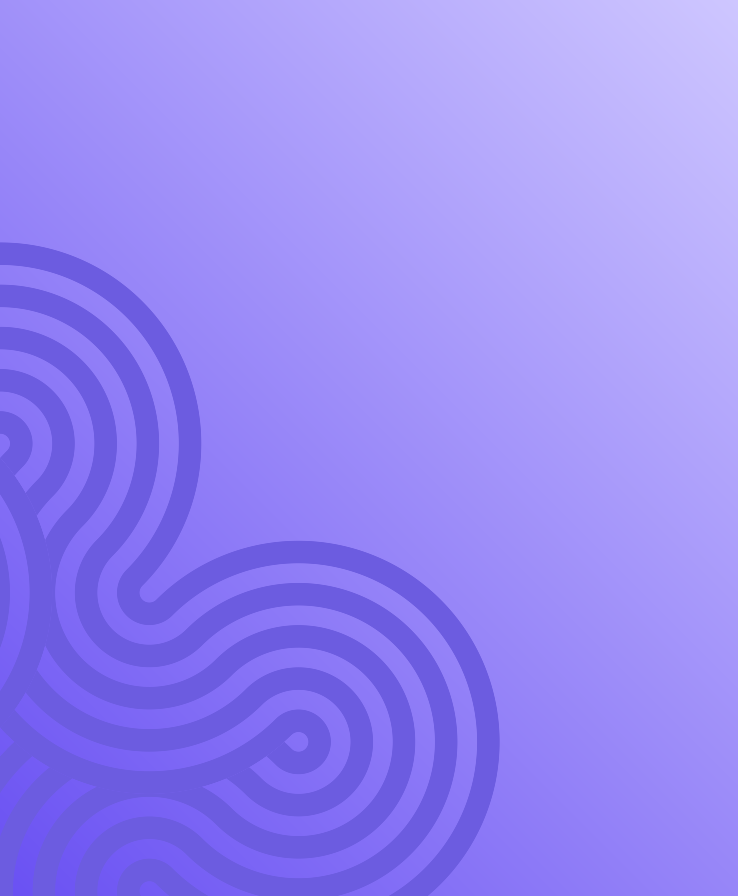
This background is drawn by a Shadertoy shader. Its source:

```glsl
#define LATTICE_ORIGIN vec2(0.1667, 0.3385)
#define HALF_DIAGONAL 0.16647
#define RINGS 5.0
#define BAND_HALF 0.0535
#define GRADIENT_LOW vec3(0.412, 0.314, 0.951)
#define GRADIENT_HIGH vec3(0.808, 0.778, 1.0)
#define BAND_COLOR vec3(0.424, 0.360, 0.877)

// Radius of the outermost band edge, in lattice steps
const float OUTER = 1.0 - 0.5 / RINGS + BAND_HALF;

// Coverage of the concentric bands at distance d from their centre
float bands(float d, float pixel) {
    float offset = abs(fract(d * RINGS) - 0.5) / RINGS;
    float band = 1.0 - smoothstep(-0.5, 0.5, (offset - BAND_HALF) / pixel);
    return band * step(d, 1.0);
}

// Woven cell: arcs around one corner lie over those of the opposite corner
float wovenCell(vec2 q, float pixel) {
    vec2 cell = floor(q);
    float parity = mod(cell.x + cell.y, 2.0);
    float side = step(cell.y, -1.5);
    vec2 corner = vec2(side, mod(side + parity, 2.0));
    vec2 local = q - cell;
    float upper = distance(local, corner);
    float lower = distance(local, 1.0 - corner);
    float covered = 1.0 - smoothstep(-0.5, 0.5, (upper - OUTER) / pixel);
    return mix(bands(lower, pixel), bands(upper, pixel), covered);
}

// Outer lobes: full rings around the nearer of two centres
float lobes(vec2 q, float pixel) {
    vec2 centre = vec2(q.x < 0.0 ? -1.0 : 1.0, 0.0);
    return bands(distance(q, centre), pixel);
}

void mainImage(out vec4 fragColor, in vec2 fragCoord) {
    vec2 p = fragCoord / iResolution.y;
    float aspect = iResolution.x / iResolution.y;

    // Diagonal background gradient
    float t = (p.x + p.y) / (aspect + 1.0);
    vec3 color = mix(GRADIENT_LOW, GRADIENT_HIGH, t);

    // Lattice turned by 45 degrees, one unit per step
    vec2 r = (p - LATTICE_ORIGIN) / (2.0 * HALF_DIAGONAL);
    vec2 q = vec2(r.x - r.y, r.x + r.y);
    float pixel = 1.0 / (iResolution.y * HALF_DIAGONAL * sqrt(2.0));

    bool woven = q.x < 1.0 && q.y < 0.0;
    float ink = woven ? wovenCell(q, pixel) : lobes(q, pixel);
    fragColor = vec4(mix(color, BAND_COLOR, ink), 1.0);
}
```
